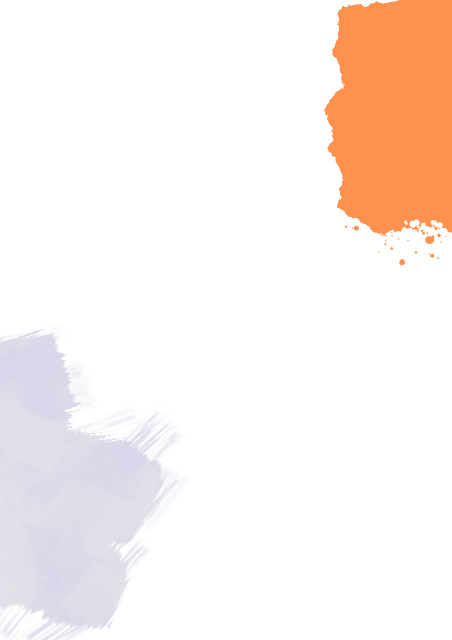
Write a Shadertoy shader that draws this background.

```glsl
const int CORNERS = 23;

const vec2 BLOCK[CORNERS] = vec2[](
    vec2(.536, .993), vec2(.573, .993), vec2(.632, 1.002), vec2(.73, 1.01),
    vec2(.73, .633), vec2(.677, .643), vec2(.658, .647), vec2(.638, .641),
    vec2(.599, .633), vec2(.573, .646), vec2(.547, .663), vec2(.531, .677),
    vec2(.535, .724), vec2(.525, .755), vec2(.514, .768), vec2(.520, .792),
    vec2(.507, .829), vec2(.514, .846), vec2(.536, .862), vec2(.535, .880),
    vec2(.521, .924), vec2(.530, .945), vec2(.526, .980));

const vec2 WASH[CORNERS] = vec2[](
    vec2(-.03, .465), vec2(.047, .477), vec2(.081, .479), vec2(.094, .460),
    vec2(.108, .414), vec2(.122, .367), vec2(.108, .355), vec2(.112, .329),
    vec2(.128, .323), vec2(.172, .315), vec2(.198, .313), vec2(.224, .289),
    vec2(.253, .268), vec2(.255, .238), vec2(.234, .195), vec2(.208, .154),
    vec2(.180, .146), vec2(.199, .112), vec2(.201, .082), vec2(.169, .023),
    vec2(.111, .021), vec2(.046, .047), vec2(-.03, .057));

vec3 hash3(vec2 p) {
    vec3 q = fract(p.xyx * vec3(.1031, .1030, .0973));
    q += dot(q, q.yxz + 33.33);
    return fract((q.xxy + q.yzz) * q.zyx);
}

float noise(vec2 p) {
    vec2 i = floor(p), f = fract(p);
    f *= f * (3. - 2. * f);
    return mix(mix(hash3(i).x, hash3(i + vec2(1, 0)).x, f.x),
               mix(hash3(i + vec2(0, 1)).x, hash3(i + vec2(1, 1)).x, f.x), f.y);
}

float fbm(vec2 p) {
    return noise(p) * .53 + noise(p * 2.1 + 7.) * .29 + noise(p * 4.3 + 19.) * .18;
}

// Signed distance to a closed outline, negative inside
float outline(vec2 p, vec2 v[CORNERS]) {
    float d = 1e3, side = 1.;
    for (int i = 0; i < CORNERS; i++) {
        vec2 a = v[i], b = v[(i + 1) % CORNERS], e = b - a, w = p - a;
        d = min(d, length(w - e * clamp(dot(w, e) / dot(e, e), 0., 1.)));
        bool above = p.y >= a.y, below = p.y < b.y, left = e.x * w.y > e.y * w.x;
        if (above == below && below == left) side = -side;
    }
    return d * side;
}

vec2 along(vec2 p, float angle) {
    float c = cos(angle), s = sin(angle);
    return vec2(c * p.x + s * p.y, c * p.y - s * p.x);
}

// Brush mark with ragged ends; dryness opens gaps between the bristles
float dab(vec2 p, vec2 centre, vec2 size, float angle, float dryness) {
    vec2 q = along(p - centre, angle);
    float bristle = fbm(q * vec2(14, 260) + centre * 90.);
    vec2 d = abs(q) - size + vec2(.035, .012) * (bristle - .5);
    float body = smoothstep(.006, -.006, max(d.x, d.y));
    return body * mix(1., smoothstep(.42, .72, bristle), dryness);
}

void mainImage(out vec4 fragColor, in vec2 fragCoord) {
    vec2 p = fragCoord / iResolution.xy * vec2(.707, 1);
    float pixel = 1. / iResolution.y;
    vec3 lilac = vec3(.855, .84, .915), grey = vec3(.885, .88, .91);
    vec3 color = vec3(1);

    // Pale wash with bristled edges
    float angle = mix(.9, .35, smoothstep(.3, .36, p.y));
    float streak = fbm(along(p, angle) * vec2(18, 240));
    float edge = outline(p, WASH) + .022 * (streak - .5) + .008 * (fbm(p * 55.) - .5);
    float wash = smoothstep(.004, -.004, edge);

    // Dry strokes around the wash
    float dry = dab(p, vec2(.124, .397), vec2(.012, .036), .3, .75);
    dry = max(dry, dab(p, vec2(.222, .300), vec2(.062, .030), .75, .9));
    dry = max(dry, dab(p, vec2(.247, .225), vec2(.045, .022), .95, .75));
    dry = max(dry, dab(p, vec2(.200, .135), vec2(.030, .022), .8, .95));
    dry = max(dry, dab(p, vec2(.105, .025), vec2(.070, .025), .6, .85));
    dry = max(dry, dab(p, vec2(.020, .035), vec2(.035, .025), .9, .95));
    dry = max(dry, dab(p, vec2(.045, .469), vec2(.050, .012), .2, .85));
    dry = max(dry, .5 * dab(p, vec2(.160, .336), vec2(.060, .016), .3, 1.));

    // Overlapping tints
    vec3 tint = mix(lilac, grey, smoothstep(.2, .75, fbm(p * 14. + 3.)));
    tint = mix(tint, lilac, .75 * dab(p, vec2(.075, .410), vec2(.036, .054), .3, .15));
    tint = mix(tint, grey, .8 * dab(p, vec2(.035, .320), vec2(.065, .040), -.4, .1));
    tint = mix(tint, lilac, .6 * dab(p, vec2(.165, .270), vec2(.070, .036), .7, .2));
    tint = mix(tint, grey, .6 * dab(p, vec2(.150, .210), vec2(.060, .028), -.4, .1));
    tint = mix(tint, lilac, .6 * dab(p, vec2(.085, .135), vec2(.075, .025), -.45, .2));
    tint = mix(tint, grey, .7 * dab(p, vec2(.150, .070), vec2(.045, .035), .9, .2));
    tint = mix(tint, grey, .7 * dab(p, vec2(.010, .150), vec2(.040, .080), .2, .1));
    tint += .02 * (streak - .5);
    color = mix(color, tint, max(wash, dry * .8));

    // Torn orange block
    float paint = outline(p, BLOCK) + .014 * (fbm(p * 75.) - .5);

    // Pits along its lower rim
    for (int i = 0; i < 16; i++) {
        vec3 h = hash3(vec2(i, 41));
        vec2 pit = vec2(.625 + .075 * h.x, .638 + .016 * h.y);
        paint = max(paint, .0015 + .0035 * h.z - length(p - pit));
    }

    // Spatter below, denser to the right
    for (int i = 0; i < 46; i++) {
        vec3 h = hash3(vec2(i, 7));
        vec2 drop = vec2(.52 + .19 * sqrt(h.x), .648 - .055 * h.y * h.y);
        paint = min(paint, length(p - drop) - .001 - .003 * pow(h.z, 4.));
    }
    paint = min(paint, length(p - vec2(.629, .590)) - .0045);
    paint = min(paint, length((p - vec2(.672, .625)) * vec2(.85, 1)) - .006);
    color = mix(color, vec3(1, .57, .31), clamp(.5 - paint / pixel, 0., 1.));

    fragColor = vec4(color, 1);
}
```
